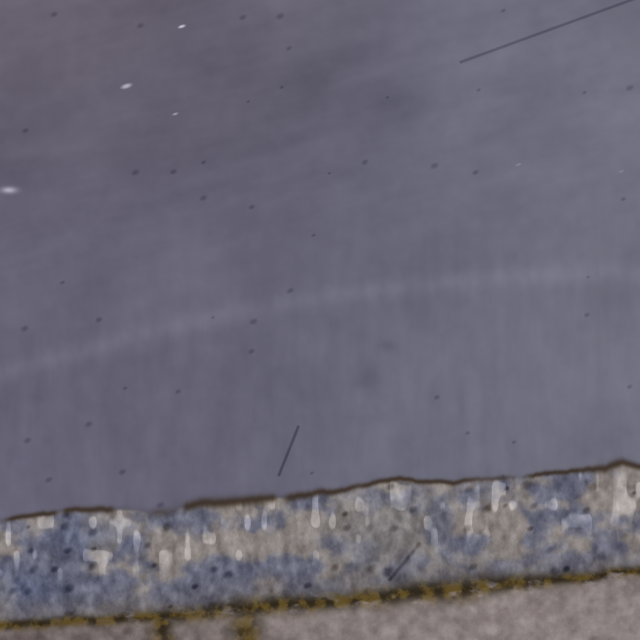
Give the GLSL for this texture, as a Shadertoy shader.

```glsl
// Worn blue-grey slab above a chipped stone ledge with a crack and a mossy seam.

float hash(vec2 p) {
    vec3 q = fract(p.xyx * vec3(0.1031, 0.1030, 0.0973));
    q += dot(q, q.yzx + 33.33);
    return fract((q.x + q.y) * q.z);
}

float noise(vec2 p) {
    vec2 i = floor(p), f = fract(p);
    f = f * f * (3.0 - 2.0 * f);
    return mix(mix(hash(i), hash(i + vec2(1, 0)), f.x),
               mix(hash(i + vec2(0, 1)), hash(i + vec2(1, 1)), f.x), f.y);
}

float fbm(vec2 p) {
    float sum = 0.0, amp = 0.533;
    for (int i = 0; i < 4; i++) {
        sum += amp * noise(p);
        p = mat2(0.8, 0.6, -0.6, 0.8) * p * 2.03 + 17.3;
        amp *= 0.5;
    }
    return sum;
}

float bump(float x, float centre, float width) {
    float d = (x - centre) / width;
    return exp(-d * d);
}

float blob(vec2 p, vec2 centre, vec2 size) {
    vec2 d = (p - centre) / size;
    return exp(-dot(d, d));
}

float scratch(vec2 p, vec2 a, vec2 b, float width) {
    vec2 pa = p - a, ba = b - a;
    float h = clamp(dot(pa, ba) / dot(ba, ba), 0.0, 1.0);
    return smoothstep(width, 0.0, length(pa - ba * h));
}

// Sparse elongated flecks, at most one in each grid cell.
float flecks(vec2 p, float cells, float density, vec2 size, float seed) {
    vec2 g = p * cells, id = floor(g);
    vec2 offset = vec2(hash(id + seed), hash(id + seed + 41.0));
    vec2 d = (fract(g) - 0.25 - 0.5 * offset) / cells;
    d.y -= 0.25 * d.x;
    float radius = 0.5 + 0.7 * hash(id + seed + 7.0);
    return step(hash(id + seed + 83.0), density) * smoothstep(1.0, 0.15, length(d / size) / radius);
}

// Height of the ragged crack along the top of the ledge.
float crackHeight(float x) {
    float y = 0.187 + 0.085 * x + 0.013 * bump(x, 0.61, 0.055);
    y += 0.007 * bump(x, 0.11, 0.06) - 0.008 * bump(x, 0.25, 0.06);
    y += 0.006 * bump(x, 0.965, 0.025);
    return y + 0.009 * (fbm(vec2(x * 38.0, 3.0)) - 0.5);
}

// Height of the mossy seam along the foot of the ledge.
float seamHeight(float x) {
    return 0.021 + 0.075 * x + 0.012 * x * x + 0.006 * (noise(vec2(x * 25.0, 9.0)) - 0.5);
}

vec3 slabColor(vec2 p) {
    vec3 col = mix(vec3(0.395, 0.385, 0.455), vec3(0.432, 0.432, 0.492), smoothstep(0.0, 1.0, p.x));
    col = mix(col, vec3(0.405, 0.375, 0.425), 0.85 * blob(p, vec2(0.0, 1.05), vec2(0.5, 0.32)));
    col -= 0.025 * blob(p, vec2(0.33, 0.85), vec2(0.28, 0.13));
    col -= 0.022 * blob(p, vec2(0.2, 0.42), vec2(0.25, 0.08));

    // Clouding, with slanted wipe marks above and upright marks below the arc.
    float arc = p.y - (0.414 + 0.32 * p.x - 0.16 * p.x * p.x);
    float wipe = fbm(vec2(p.x * 9.0, (p.y - 0.25 * p.x) * 42.0));
    float upright = fbm(vec2(p.x * 50.0, p.y * 13.0));
    float marks = mix(upright, wipe, smoothstep(-0.05, 0.2, arc));
    col += 0.065 * (fbm(p * 7.0 + 4.0) - 0.5) + 0.04 * (marks - 0.5);
    col += 0.025 * (fbm(p * 55.0) - 0.5);
    col += (0.022 + 0.02 * upright) * bump(arc, 0.0, 0.016);

    // Stains, scratches and flecks.
    col -= 0.05 * blob(p, vec2(0.573, 0.408), vec2(0.024, 0.022));
    col -= 0.04 * blob(p, vec2(0.605, 0.46), vec2(0.013, 0.009));
    col -= 0.025 * blob(p, vec2(0.49, 0.87), vec2(0.035, 0.035));
    col -= 0.02 * blob(p, vec2(0.61, 0.84), vec2(0.05, 0.03));
    col -= 0.10 * scratch(p, vec2(0.72, 0.903), vec2(1.0, 1.005), 0.004);
    col -= 0.12 * scratch(p, vec2(0.466, 0.333), vec2(0.436, 0.258), 0.004);
    col -= 0.07 * flecks(p, 17.0, 0.2, vec2(0.008, 0.006), 5.0);
    float upper = smoothstep(0.66, 0.95, p.y);
    col += 0.36 * upper * flecks(p, 13.0, 0.13, vec2(0.011, 0.005), 29.0);
    return col + 0.3 * blob(p, vec2(0.014, 0.703), vec2(0.012, 0.005));
}

vec3 ledgeColor(vec2 p, float t) {
    float patches = fbm(p * vec2(19.0, 27.0) + 6.0);
    float grain = fbm(p * vec2(85.0, 62.0));
    vec3 col = mix(vec3(0.39, 0.395, 0.46), vec3(0.53, 0.50, 0.485), smoothstep(0.33, 0.62, patches));
    float blue = blob(p, vec2(0.14, 0.165), vec2(0.07, 0.025)) + blob(p, vec2(0.02, 0.08), vec2(0.08, 0.03));
    col = mix(col, vec3(0.36, 0.39, 0.50), 0.6 * min(blue, 1.0));
    col = mix(col, vec3(0.45, 0.44, 0.455), 0.7 * blob(p, vec2(0.6, 0.16), vec2(0.09, 0.07)));
    col = mix(col, vec3(0.38, 0.37, 0.40), 0.7 * smoothstep(0.32, 0.05, t));
    col += 0.27 * (grain - 0.5);
    col += 0.15 * smoothstep(0.66, 0.82, noise(p * vec2(75.0, 38.0))) * smoothstep(0.3, 0.6, t);
    col -= 0.14 * flecks(p, 32.0, 0.24, vec2(0.011, 0.009), 61.0);
    return col - 0.12 * scratch(p, vec2(0.655, 0.15), vec2(0.61, 0.095), 0.005);
}

void mainImage(out vec4 fragColor, in vec2 fragCoord) {
    vec2 p = fragCoord / iResolution.xy;
    float aboveCrack = p.y - crackHeight(p.x), seam = seamHeight(p.x);
    float aboveSeam = p.y - seam, rough = fbm(p * vec2(48.0, 70.0));

    // Three layers of stone from the foot upwards.
    vec3 col = mix(vec3(0.43, 0.39, 0.385), vec3(0.53, 0.49, 0.485), smoothstep(0.1, 0.65, p.x));
    col += 0.22 * (fbm(p * 65.0) - 0.5);
    col = mix(col, ledgeColor(p, aboveSeam / (crackHeight(p.x) - seam)), smoothstep(-0.004, 0.006, aboveSeam));
    col = mix(col, slabColor(p), smoothstep(-0.003, 0.003, aboveCrack));

    // Dark crack with a broken, brownish rim.
    float width = 0.004 + 0.004 * bump(p.x, 0.33, 0.17) + 0.003 * bump(p.x, 0.96, 0.04);
    float crack = bump(aboveCrack, 0.0, width) * smoothstep(0.2, 0.55, noise(vec2(p.x * 32.0, 5.0)) + 0.2);
    col = mix(col, vec3(0.22, 0.175, 0.135), 0.85 * crack);

    // Moss thickens along the seam and runs down in two drips.
    float spread = 0.008 + 0.009 * bump(p.x, 0.7, 0.13) + 0.006 * bump(p.x, 0.42, 0.14);
    float moss = bump(aboveSeam, -0.001, spread) * smoothstep(0.15, 0.55, rough + 0.1);
    float drips = bump(p.x, 0.255, 0.017) + bump(p.x, 0.385, 0.024);
    moss = max(moss, drips * smoothstep(0.005, -0.008, aboveSeam) * (0.5 + 0.7 * rough));
    vec3 mossColor = mix(vec3(0.17, 0.14, 0.09), vec3(0.36, 0.29, 0.13), smoothstep(0.35, 0.7, fbm(p * 70.0 + 9.0)));
    col = mix(col, mossColor, clamp(0.95 * moss, 0.0, 1.0));

    fragColor = vec4(clamp(col, 0.0, 1.0), 1.0);
}
```
